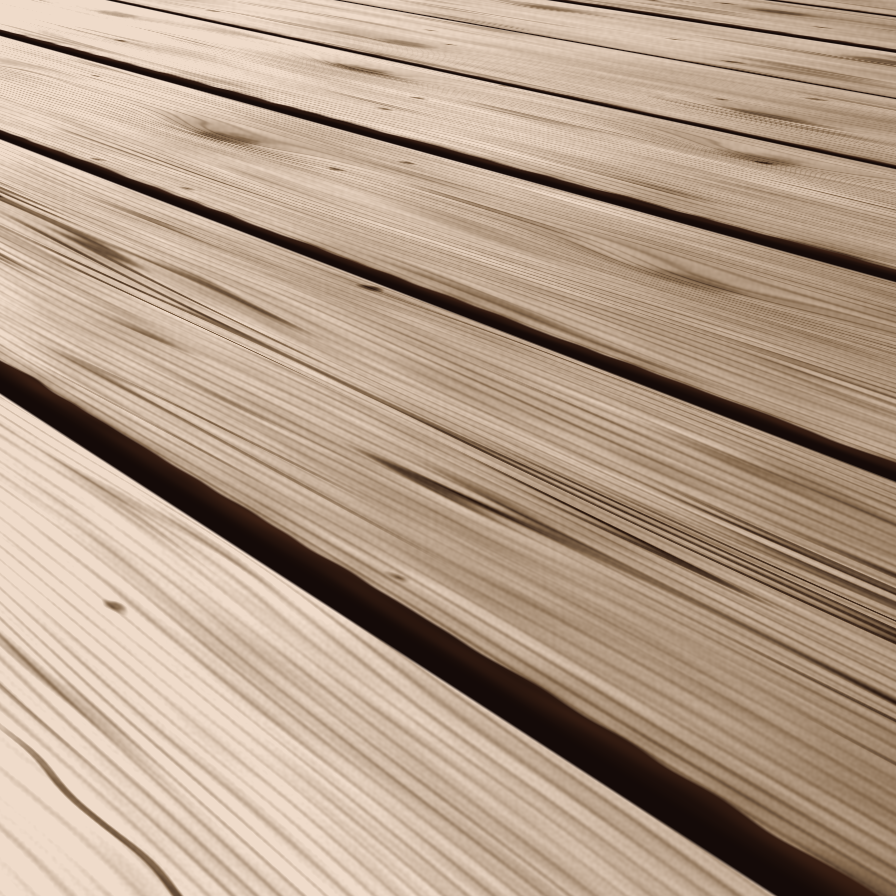
Give the GLSL for this texture, as a Shadertoy shader.

```glsl
// Weathered deck planks running away to a vanishing point at the upper left.
// The canvas is unprojected to plank coordinates (across, along); warped rings,
// gradient noise streaks, cracks, knots and open gaps are then layered on.

#define VANISH vec2(-1.072, 1.255)
#define RING_COUNT 42.0
#define RING_DEPTH 0.50
#define STREAK_DEPTH 0.34
#define CRACK_DEPTH 1.15
#define KNOT_SPACING 0.69
#define PALE vec3(0.90, 0.82, 0.75)
#define BROWN vec3(0.53, 0.42, 0.31)
#define GROOVE vec3(0.15, 0.08, 0.05)
#define GAP_SHADOW vec3(0.08, 0.04, 0.03)
#define GAP_WALL vec3(0.24, 0.13, 0.08)

// Half width of each open joint, nearest first, in plank widths
const float GAP_HALF[8] = float[8](0.043, 0.034, 0.046, 0.024, 0.012, 0.045, 0.03, 0.03);

float hash(vec2 p) {
    return fract(sin(dot(p, vec2(127.1, 311.7))) * 43758.5);
}

float cornerSlope(vec2 cell, vec2 offset) {
    float angle = 6.2832 * hash(cell);
    return dot(vec2(cos(angle), sin(angle)), offset);
}

float gradientNoise(vec2 p) {
    vec2 i = floor(p), f = p - i;
    vec2 w = f * f * f * (f * (f * 6.0 - 15.0) + 10.0);
    vec2 e = vec2(1.0, 0.0);
    return mix(mix(cornerSlope(i, f), cornerSlope(i + e.xy, f - e.xy), w.x),
               mix(cornerSlope(i + e.yx, f - e.yx), cornerSlope(i + e.xx, f - e.xx), w.x), w.y);
}

// Fades detail too fine for the footprint of a pixel
float detail(float frequency, float footprint) {
    return 1.0 - smoothstep(0.3, 0.9, frequency * footprint);
}

// Fibres stretched along the plank
float streaks(vec2 p, float footprint) {
    float sum = 0.0, frequency = 7.0;
    for (int i = 0; i < 5; i++) {
        sum += gradientNoise(p * vec2(frequency, 1.0 + 0.12 * frequency) + float(i) * 9.7)
             * detail(frequency, footprint);
        frequency *= 2.0;
    }
    return sum * 0.6;
}

// Small scattered pits, at most one in each cell
float pits(vec2 p, float footprint) {
    vec2 grid = p * vec2(4.0, 5.0), cell = floor(grid);
    vec2 centre = 0.25 + 0.5 * vec2(hash(cell + 3.1), hash(cell + 8.4));
    float radius = 0.02 + 0.035 * hash(cell + 5.7);
    float d = length(grid - cell - centre) + 0.025 * gradientNoise(grid * 14.0);
    float soft = 0.015 + 3.0 * footprint;
    return step(0.8, hash(cell)) * (1.0 - smoothstep(radius - soft, radius + soft, d));
}

void mainImage(out vec4 fragColor, in vec2 fragCoord) {
    vec2 uv = fragCoord / iResolution.xy;

    // Unproject, then make each joint fall on a whole number
    float along = 1.0 / (VANISH.y - uv.y);
    float reach = (uv.x - VANISH.x) * along;
    float across = (1.07 - sqrt(1.1449 - 0.048 * (reach - 1.59))) / 0.024;
    float footprint = length(vec2(dFdx(across), dFdy(across)));
    float plank = floor(across);
    float inPlank = across - plank;
    vec2 board = vec2(inPlank + plank * 7.3, along);
    float front = step(plank, -0.5);
    float second = step(abs(plank), 0.5);

    // Knots and the swelling of the grain around them
    float knotRow = along / KNOT_SPACING;
    vec2 knotCentre = vec2(0.57, 0.55) + 0.24 * sin((plank - 1.0) * vec2(2.3, 4.1));
    vec2 toKnot = vec2(inPlank - knotCentre.x, (fract(knotRow) - knotCentre.y) * KNOT_SPACING);
    float knotSize = step(0.5, plank) * (0.6 + 0.4 * hash(vec2(plank, floor(knotRow))));
    float swelling = knotSize * exp(-dot(toKnot * toKnot, vec2(110.0, 45.0)));
    float knotEdge = length(toKnot) + 0.02 * gradientNoise(board * 25.0);
    float knot = knotSize * (1.0 - smoothstep(0.02, 0.06 + footprint, knotEdge));

    // Wandering growth rings
    float grain = board.x + 0.05 * gradientNoise(board * vec2(4.0, 1.5)) + 0.12 * swelling
                + 0.10 * front * gradientNoise(board * vec2(1.7, 2.2));
    float wave = 0.5 + 0.5 * sin(6.2832 * RING_COUNT * grain + 2.0 * gradientNoise(board * vec2(18.0, 4.0)));
    float ringMask = 0.55 + 0.8 * gradientNoise(board * vec2(6.0, 2.0) + 4.0) + 0.15 * front;
    float rings = (pow(wave, 4.0) - 0.27) * clamp(ringMask, 0.1, 1.0) * detail(RING_COUNT, footprint);

    // Open cracks, densest in the middle of the second plank
    float band = second * smoothstep(0.1, 0.4, inPlank) * (1.0 - smoothstep(0.6, 0.85, inPlank));
    float ridge = abs(gradientNoise(vec2(grain * 24.0, along * 1.6)));
    float crackMask = smoothstep(0.0, 0.3, gradientNoise(board * vec2(9.0, 2.5) + 6.0) + 0.28 * band - 0.12);
    float crack = crackMask * (1.0 - smoothstep(0.02, 0.07 + 18.0 * footprint, ridge));
    crack *= (0.4 + 0.6 * band) * detail(14.0, footprint);
    float splitPath = abs(inPlank - 0.46 + 0.02 * gradientNoise(vec2(along * 14.0, 2.0)));
    float split = (1.0 - smoothstep(0.002, 0.005 + footprint, splitPath)) * (1.0 - smoothstep(0.9, 0.97, along));

    // Tone: 1 is pale, 0 is brown, -1 is the darkest groove
    float tone = 0.97 - 0.62 * uv.x + 0.18 * front - 0.04 * second + 0.2 * smoothstep(0.65, 1.0, uv.y);
    tone += 0.16 * (hash(vec2(plank, 2.0)) - 0.5) + 0.25 * gradientNoise(board * vec2(2.0, 2.5) + 1.3);
    tone += STREAK_DEPTH * streaks(vec2(grain, along), footprint) + 0.09 * gradientNoise(uv * 190.0);
    tone -= RING_DEPTH * rings + CRACK_DEPTH * max(crack, split) + 0.25 * swelling;
    tone -= 0.65 * knot + 1.1 * pits(board, footprint);

    // Joints: stained far lip, bright near lip, lit wall inside
    float joint = floor(across + 0.5);
    float fromJoint = across - joint;
    float farSide = step(0.0, fromJoint);
    float halfGap = GAP_HALF[int(clamp(joint, 0.0, 7.0))];
    float ragged = gradientNoise(vec2(along * 22.0, joint * 5.3));
    halfGap *= 1.0 + 0.3 * farSide * ragged;
    float lip = exp(-max(abs(fromJoint) - halfGap, 0.0) / 0.025);
    tone += lip * mix(0.12, -0.45 - 0.4 * ragged, farSide);
    float soft = 0.002 + 0.7 * footprint;
    float gap = 1.0 - smoothstep(halfGap - soft, halfGap + soft, abs(fromJoint));
    float wall = smoothstep(-0.3, 1.0, fromJoint / halfGap) * (0.75 + 0.5 * gradientNoise(board * vec2(40.0, 12.0)));

    vec3 wood = mix(mix(GROOVE, BROWN, clamp(tone + 1.0, 0.0, 1.0)), PALE, clamp(tone, 0.0, 1.1));
    fragColor = vec4(mix(wood, mix(GAP_SHADOW, GAP_WALL, wall), gap), 1.0);
}
```
